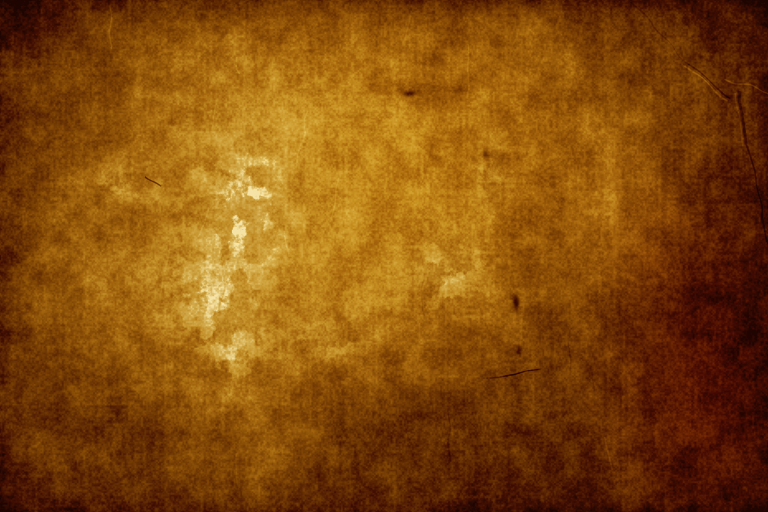
Reproduce this texture procedurally as a WebGL 2 fragment shader.

```glsl
#version 300 es
precision highp float;
uniform vec2 u_resolution;
out vec4 fragColor;

const vec3 RAMP[8] = vec3[8](
  vec3(0.12, 0.02, 0.005), vec3(0.26, 0.06, 0.01), vec3(0.39, 0.18, 0.01),
  vec3(0.52, 0.29, 0.02), vec3(0.65, 0.41, 0.06), vec3(0.76, 0.56, 0.16),
  vec3(0.83, 0.68, 0.32), vec3(0.96, 0.89, 0.66));

float hash(vec2 p) {
  vec3 q = fract(vec3(p.xyx) * 0.1031);
  q += dot(q, q.yzx + 33.33);
  return fract((q.x + q.y) * q.z);
}

float noise(vec2 p) {
  vec2 i = floor(p), f = fract(p);
  f = f * f * (3.0 - 2.0 * f);
  return mix(mix(hash(i), hash(i + vec2(1, 0)), f.x),
             mix(hash(i + vec2(0, 1)), hash(i + vec2(1, 1)), f.x), f.y);
}

float fbm(vec2 p) {
  float sum = 0.0, amp = 0.5;
  for (int i = 0; i < 5; i++) {
    sum += amp * noise(p);
    p = mat2(1.6, 1.2, -1.2, 1.6) * p + 17.3;
    amp *= 0.5;
  }
  return sum;
}

float glow(vec2 p, vec2 center, vec2 radius) {
  vec2 d = (p - center) / radius;
  return exp(-dot(d, d));
}

float stroke(vec2 p, vec2 a, vec2 b, float width, float soft) {
  vec2 ab = b - a;
  float d = length(p - a - ab * clamp(dot(p - a, ab) / dot(ab, ab), 0.0, 1.0));
  return 1.0 - smoothstep(width, width + soft, d);
}

// Broad light across the sheet, in ramp steps
float baseLight(vec2 p) {
  float light = 1.5 + 2.7 * glow(p, vec2(0.44, 0.54), vec2(0.38, 0.4));
  light += 2.0 * glow(p, vec2(0.88, 0.63), vec2(0.38, 0.38));
  light += 0.9 * glow(p, vec2(0.5, 0.9), vec2(0.4, 0.2));
  light += 1.2 * glow(p, vec2(1.2, 0.64), vec2(0.09, 0.2));
  light += 0.6 * glow(p, vec2(1.12, 0.88), vec2(0.16, 0.16));
  light += 0.7 * glow(p, vec2(0.5, 0.12), vec2(0.09, 0.2));
  light += 0.5 * glow(p, vec2(0.16, 0.52), vec2(0.13, 0.28));
  light -= 0.7 * glow(p, vec2(1.43, 0.27), vec2(0.12, 0.28));
  light -= 0.6 * glow(p, vec2(0.75, 0.16), vec2(0.13, 0.12));
  return light - 0.7 * glow(p, vec2(0.05, 1.0), vec2(0.22, 0.12));
}

// Worn places where the pale ground shows through
float wornPatches(vec2 p) {
  float worn = glow(p, vec2(0.48, 0.6), vec2(0.075, 0.12));
  worn += 0.7 * glow(p, vec2(0.45, 0.33), vec2(0.07, 0.1));
  worn += 0.8 * glow(p, vec2(0.88, 0.46), vec2(0.08, 0.07));
  worn += 0.6 * glow(p, vec2(0.4, 0.44), vec2(0.09, 0.09));
  worn += 0.6 * glow(p, vec2(0.24, 0.64), vec2(0.06, 0.03));
  worn += 0.5 * glow(p, vec2(0.96, 0.66), vec2(0.03, 0.07));
  return worn + 0.45 * glow(p, vec2(0.64, 0.33), vec2(0.09, 0.05));
}

// Folds at the upper right; x is shadow, y is lit edge
vec2 creases(vec2 p, float soft) {
  vec2 lit = p + vec2(0.006, 0.004);
  vec2 a = vec2(1.23, 1.0), b = vec2(1.345, 0.875), c = vec2(1.43, 0.805);
  vec2 d = vec2(1.447, 0.82), e = vec2(1.455, 0.72), f = vec2(1.51, 0.5);
  float shade = max(0.5 * stroke(p, a, b, 0.0, soft), stroke(p, b, c, 0.0, soft));
  shade = max(shade, max(stroke(p, d, e, 0.001, soft), stroke(p, e, f, 0.0, soft)));
  float edge = max(stroke(lit, b, c, 0.0, soft), 0.6 * stroke(lit, d, e, 0.0, soft));
  return vec2(shade, max(edge, stroke(p, vec2(1.42, 0.845), vec2(1.5, 0.82), 0.0, soft)));
}

// Dark nicks and spots
float marks(vec2 p, float soft) {
  float m = 0.9 * stroke(p, vec2(0.283, 0.654), vec2(0.316, 0.635), 0.0, soft);
  float arc = 0.262 + 0.4 * pow(max(p.x - 0.95, 0.0), 1.5);
  float span = smoothstep(0.93, 0.99, p.x) * (1.0 - smoothstep(1.05, 1.06, p.x));
  m = max(m, 0.7 * span * (1.0 - smoothstep(0.0, soft, abs(p.y - arc))));
  m += 1.1 * glow(p, vec2(1.006, 0.408), vec2(0.007, 0.018));
  m += 0.7 * glow(p, vec2(0.951, 0.7), vec2(0.006, 0.009));
  m += 0.6 * glow(p, vec2(1.015, 0.315), vec2(0.004, 0.01));
  m += 0.9 * glow(p, vec2(0.8, 0.818), vec2(0.013, 0.005));
  m += 0.35 * glow(p, vec2(0.79, 0.828), vec2(0.06, 0.014));
  m += 0.4 * glow(p, vec2(0.89, 0.82), vec2(0.03, 0.018));
  return m + 0.35 * glow(p, vec2(0.985, 0.765), vec2(0.02, 0.015));
}

// Random fine scratches; the sign says light or dark
float scratches(vec2 p, float soft) {
  float sum = 0.0;
  for (int i = 0; i < 40; i++) {
    float k = float(i) + 1.0;
    vec2 a = vec2(0.2 + 1.05 * hash(vec2(k, 3.0)), hash(vec2(k, 7.0)));
    vec2 run = vec2(0.04 * (hash(vec2(k, 11.0)) - 0.3), 0.03 + 0.08 * hash(vec2(k, 19.0)));
    sum += (hash(vec2(k, 23.0)) - 0.4) * stroke(p, a, a + run, 0.0, soft);
  }
  return sum;
}

void main() {
  vec2 p = gl_FragCoord.xy / u_resolution.y;
  float aspect = u_resolution.x / u_resolution.y, soft = max(0.003, 1.5 / u_resolution.y);
  vec2 rough = p + 0.012 * (vec2(noise(p * 30.0), noise(p * 30.0 + 50.0)) - 0.5);

  // Mottling, woven streaks and grain
  float weave = noise(p * vec2(170.0, 9.0)) + 0.6 * noise(p * vec2(9.0, 170.0)) - 0.8;
  float level = baseLight(p) + 1.1 * (fbm(p * 5.0) - 0.48) + 2.2 * (fbm(p * 26.0 + 9.0) - 0.48);
  level += 0.4 * weave + 0.7 * (noise(p * 170.0) - 0.5) + 0.8 * (noise(p * 310.0) - 0.5);

  // Wear, stains and damage
  float worn = wornPatches(p);
  level += worn * (0.3 + 1.9 * smoothstep(0.44, 0.58, fbm(p * 32.0 + 31.0)));
  float smudge = glow(rough, vec2(0.6, 0.38), vec2(0.05, 0.025)) + glow(rough, vec2(0.52, 0.25), vec2(0.04, 0.03));
  level -= 0.5 * smudge + 2.6 * marks(rough, soft) - 1.2 * scratches(rough, soft);
  vec2 fold = creases(rough, soft);
  level += 1.0 * fold.y - 1.0 * fold.x + 0.5 * glow(rough, vec2(1.35, 0.8), vec2(0.04, 0.12));

  // Burnt border
  vec2 border = min(p, vec2(aspect, 1.0) - p);
  level -= 0.8 * exp(-border.x / 0.045) + 0.9 * exp(-border.y / 0.03);

  vec3 color = RAMP[0];
  for (int i = 1; i < 8; i++) color = mix(color, RAMP[i], clamp(level - float(i - 1), 0.0, 1.0));
  float gold = glow(p, vec2(0.85, 0.68), vec2(0.45, 0.4)) * (1.0 - min(worn, 1.0));
  color *= mix(vec3(1.0), vec3(1.03, 1.0, 0.72), gold);
  color *= mix(vec3(1.0), vec3(1.08, 0.72, 0.8), glow(p, vec2(1.4, 0.25), vec2(0.16, 0.3)));
  fragColor = vec4(color, 1.0);
}
```
